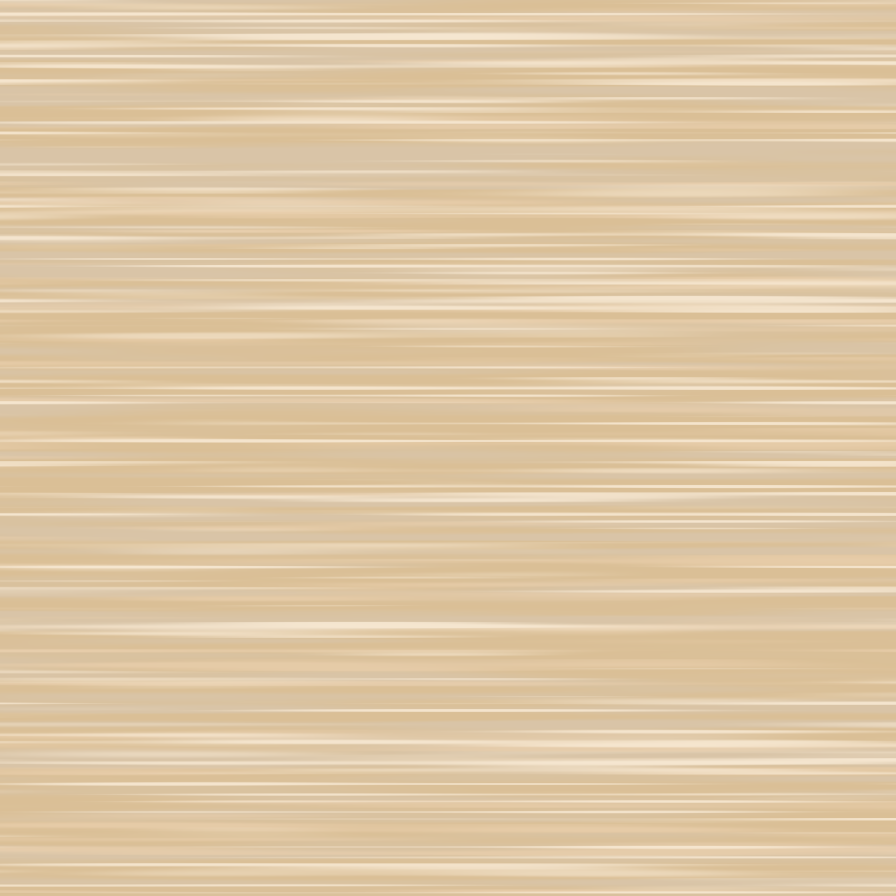
Give the GLSL for this texture, as a Shadertoy shader.

```glsl
const vec3 TAN = vec3(0.855, 0.750, 0.590);
const vec3 GREY_BEIGE = vec3(0.848, 0.772, 0.665);
const vec3 PEACH = vec3(0.915, 0.810, 0.675);
const vec3 CREAM = vec3(0.968, 0.910, 0.825);

float hash(float n, float seed) {
    vec2 p = fract(vec2(n, seed) * vec2(0.1031, 0.1379) + 0.17);
    p += dot(p, p.yx + 33.33);
    return fract((p.x + p.y) * p.x * 7.31);
}

// Brightness along one fibre: a random level swayed by slow sines
float fibre(float row, float x, float seed) {
    float level = 0.14 + 0.72 * hash(row, seed);
    float slow = sin(x * mix(3.0, 7.0, hash(row, seed + 1.0)) + 6.283 * hash(row, seed + 2.0));
    float quick = sin(x * mix(8.0, 14.0, hash(row, seed + 3.0)) + 6.283 * hash(row, seed + 4.0));
    return level + 0.17 * slow + 0.09 * quick;
}

// Stacked fibres, blended softly from row to row
float streaks(vec2 uv, float rows, float seed) {
    float y = uv.y * rows;
    float row = floor(y);
    float blend = smoothstep(0.0, 1.0, fract(y));
    return mix(fibre(row, uv.x, seed), fibre(row + 1.0, uv.x, seed), blend);
}

void mainImage(out vec4 fragColor, in vec2 fragCoord) {
    vec2 uv = fragCoord / iResolution.xy;

    // Ground tones
    float greyAmount = smoothstep(0.3, 0.8, streaks(uv, 130.0, 11.0));
    vec3 color = mix(TAN, GREY_BEIGE, 0.85 * greyAmount);

    // Warm bands and fine pale threads
    float warmAmount = smoothstep(0.55, 1.0, streaks(uv, 190.0, 23.0));
    color = mix(color, PEACH, 0.75 * warmAmount);
    float broadAmount = smoothstep(0.68, 1.08, streaks(uv, 120.0, 37.0));
    color = mix(color, CREAM, 0.6 * broadAmount);
    float threadAmount = smoothstep(0.56, 0.98, streaks(uv, 256.0, 51.0));
    color = mix(color, CREAM, 0.9 * threadAmount);

    fragColor = vec4(color, 1.0);
}
```
